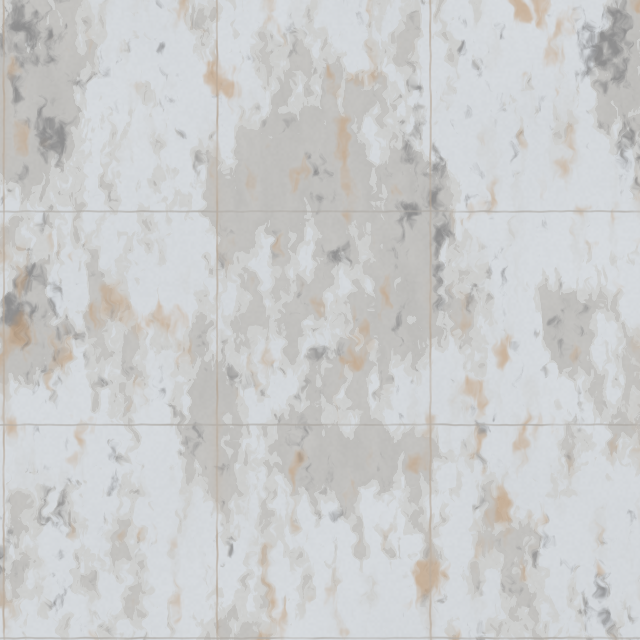
This texture is drawn by a Shadertoy shader. Its source:

```glsl
// Weathered pale concrete wall: a 3 by 3 grid of panels with thin stained seams.
// Layered noise, stretched vertically, peels the paint; soft elliptical regions
// steer where bare patches, soot and rust gather.

const float PANELS = 3.0;
const vec2 SEAM_OFFSET = vec2(0.006, 0.003);
const float SEAM_HALF_WIDTH = 0.0011;
const float PEEL_LEVEL = 0.605;
const float FADE_LEVEL = 0.535;
const float PEEL_BIAS = 0.25;
const float SOOT_BIAS = 0.23;
const float RUST_BIAS = 0.20;

const vec3 PAINT = vec3(0.835, 0.850, 0.864);
const vec3 FADED = vec3(0.800, 0.800, 0.790);
const vec3 BARE = vec3(0.752, 0.748, 0.738);
const vec3 SOOT = vec3(0.500, 0.500, 0.505);
const vec3 RUST = vec3(0.760, 0.620, 0.480);
const vec3 SEAM = vec3(0.690, 0.675, 0.655);

// Stain regions: centre, then radii
const int REGIONS = 8;
const vec4 PEEL_REGIONS[REGIONS] = vec4[REGIONS](
    vec4(0.47, 0.72, 0.13, 0.10), vec4(0.65, 0.66, 0.05, 0.14),
    vec4(0.04, 0.84, 0.08, 0.16), vec4(0.96, 0.90, 0.06, 0.11),
    vec4(0.05, 0.48, 0.04, 0.09), vec4(0.88, 0.48, 0.04, 0.07),
    vec4(0.58, 0.29, 0.13, 0.05), vec4(0.32, 0.38, 0.05, 0.14));
const vec4 SOOT_REGIONS[REGIONS] = vec4[REGIONS](
    vec4(0.04, 0.94, 0.06, 0.08), vec4(0.08, 0.78, 0.04, 0.07),
    vec4(0.95, 0.93, 0.06, 0.07), vec4(0.98, 0.76, 0.04, 0.07),
    vec4(0.66, 0.72, 0.04, 0.09), vec4(0.05, 0.51, 0.04, 0.07),
    vec4(0.51, 0.59, 0.03, 0.03), vec4(0.93, 0.04, 0.03, 0.05));
const vec4 RUST_REGIONS[REGIONS] = vec4[REGIONS](
    vec4(0.56, 0.89, 0.04, 0.04), vec4(0.35, 0.87, 0.04, 0.05),
    vec4(0.11, 0.62, 0.05, 0.06), vec4(0.22, 0.52, 0.10, 0.04),
    vec4(0.67, 0.10, 0.05, 0.03), vec4(0.83, 0.20, 0.06, 0.04),
    vec4(0.84, 0.98, 0.06, 0.04), vec4(0.03, 0.47, 0.03, 0.04));

float hash(vec2 cell) {
    vec3 h = fract(vec3(cell.xyx) * 0.1031);
    h += dot(h, h.yzx + 33.33);
    return fract((h.x + h.y) * h.z);
}

float noise(vec2 p) {
    vec2 i = floor(p), f = fract(p);
    f = f * f * (3.0 - 2.0 * f);
    return mix(mix(hash(i), hash(i + vec2(1, 0)), f.x),
               mix(hash(i + vec2(0, 1)), hash(i + vec2(1, 1)), f.x), f.y);
}

float fbm(vec2 p) {
    float sum = 0.0, weight = 0.5333;
    for (int i = 0; i < 4; i++) {
        sum += weight * noise(p);
        p = mat2(1.98, 0.24, -0.24, 1.98) * p + 17.3;
        weight *= 0.5;
    }
    return sum;
}

// Strongest influence of any region at p
float influence(vec2 p, vec4 regions[REGIONS]) {
    float strength = 0.0;
    for (int i = 0; i < REGIONS; i++) {
        vec2 d = (p - regions[i].xy) / regions[i].zw;
        strength = max(strength, exp(-dot(d, d)));
    }
    return strength;
}

void mainImage(out vec4 fragColor, in vec2 fragCoord) {
    vec2 p = fragCoord / iResolution.xy;
    float pixel = 1.0 / min(iResolution.x, iResolution.y);

    // Ragged coordinates and shared fine detail
    vec2 q = p + 0.012 * (vec2(noise(p * 75.0), noise(p * 75.0 + 41.0)) - 0.5);
    float broad = fbm(q * vec2(11.0, 6.0) + 3.0);
    float streak = fbm(q * vec2(48.0, 13.0) + 9.0);
    float crumb = fbm(q * vec2(75.0, 52.0) + 27.0);
    float grain = noise(p * 240.0) - 0.5;

    // Painted surface with faint cloudy variation
    vec3 color = PAINT + 0.025 * (fbm(p * 5.0 + 60.0) - 0.5);
    color = mix(color, FADED, 0.35 * smoothstep(0.48, 0.72, streak));

    // Faded rims and bare patches, denser in the middle column
    float middle = exp(-pow((p.x - 0.48) / 0.22, 2.0));
    float wear = 0.45 * broad + 0.33 * streak + 0.22 * crumb
               + PEEL_BIAS * influence(q, PEEL_REGIONS) + 0.035 * middle;
    color = mix(color, FADED, 0.75 * smoothstep(FADE_LEVEL, FADE_LEVEL + 0.035, wear));
    float bare = smoothstep(PEEL_LEVEL, PEEL_LEVEL + 0.018, wear);
    color = mix(color, BARE + 0.05 * (streak - 0.5), 0.9 * bare);

    // Soot streaks and rust blooms
    float soot = 0.5 * fbm(q * vec2(32.0, 15.0) + 80.0) + 0.5 * crumb
               + SOOT_BIAS * influence(q, SOOT_REGIONS);
    color = mix(color, SOOT, 0.75 * smoothstep(0.61, 0.87, soot));
    float rust = 0.6 * fbm(q * vec2(28.0, 18.0) + 130.0) + 0.4 * streak
               + RUST_BIAS * influence(q, RUST_REGIONS);
    color = mix(color, RUST, 0.6 * smoothstep(0.61, 0.82, rust));

    // Panel seams, broken by noise and slightly rusty on the verticals
    vec2 wobble = 0.0015 * (vec2(noise(p.yy * 45.0), noise(p.xx * 45.0 + 7.0)) - 0.5);
    vec2 cell = (p - SEAM_OFFSET + wobble) * PANELS;
    vec2 seamDistance = abs(cell - round(cell)) / PANELS;
    vec2 line = 1.0 - smoothstep(SEAM_HALF_WIDTH - 0.5 * pixel,
                                 SEAM_HALF_WIDTH + pixel, seamDistance);
    line *= 0.35 + 0.5 * vec2(noise(p * 38.0), noise(p * 38.0 + 19.0));
    color = mix(color, mix(SEAM, RUST, 0.35), line.x);
    color = mix(color, SEAM, line.y);
    float bleed = exp(-seamDistance.x / 0.006) * smoothstep(0.45, 0.7, streak);
    color = mix(color, mix(BARE, RUST, 0.3), 0.45 * bleed);

    fragColor = vec4(clamp(color + 0.014 * grain, 0.0, 1.0), 1.0);
}
```
